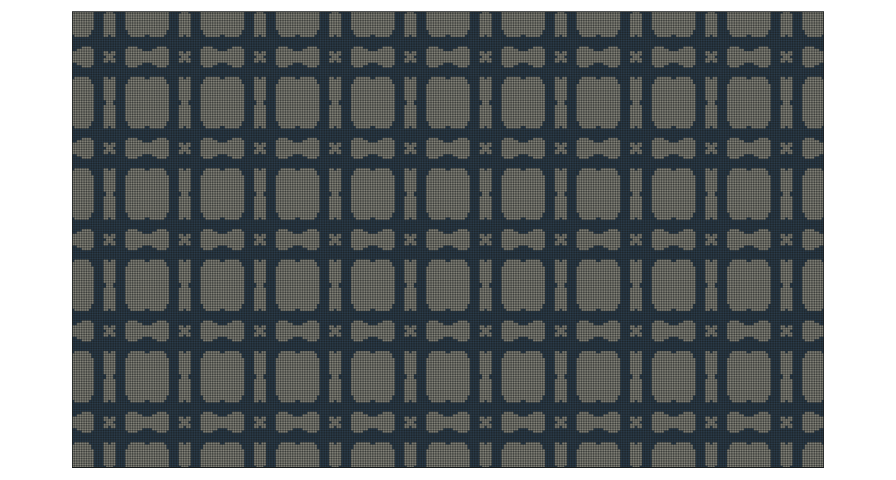
Write a Shadertoy shader that draws this pattern.

```glsl
// Knitted panel of barrels, bows, bars and small crosses, stitched in pale yarn on navy.

const vec2 PANEL_MIN = vec2(0.0803, 0.0250);  // panel corners as fractions of the canvas
const vec2 PANEL_MAX = vec2(0.9197, 0.9765);
const vec2 REPEATS   = vec2(10.0, 5.0);       // motifs across and down
const vec2 STITCHES  = vec2(31.0, 39.0);      // stitches in one repeat
const vec2 HEM       = vec2(0.0012, 0.0020);  // dark rim, as a fraction of the panel

const vec3 PAPER     = vec3(1.0);
const vec3 GAP       = vec3(0.09, 0.10, 0.10);
const vec3 PALE_YARN = vec3(0.57, 0.567, 0.525);
const vec3 NAVY_YARN = vec3(0.173, 0.25, 0.317);

const float YARN_COVER = 0.6;    // mean share of yarn over gap
const float YARN_RELIEF = 0.2;   // depth of the stitch relief on each axis
const int   SAMPLES = 4;         // antialiasing samples per axis
const float TAU = 6.2831853;

// All motifs take folded distances from their centre, in stitches.
bool barrel(vec2 p) {
    float bulge = 9.4 - 2.4 * pow(p.y / 11.0, 3.0);
    bool notch = p.x < 1.0 && p.y > 10.0;
    return p.x < bulge && p.y < 11.0 && !notch;
}

bool bow(vec2 p) {
    float knot = 1.9 + 0.55 * p.x;
    float tip = max(p.x - 6.0, 0.0);
    return p.x < 9.2 && p.y < min(knot, 4.6 - 0.25 * tip * tip);
}

bool bar(vec2 p) {
    bool endNotch = p.x < 0.5 && p.y > 10.0;
    bool sideNotch = p.x > 1.5 && p.y < 1.0;
    return p.x < 2.5 && p.y < 11.0 && !endNotch && !sideNotch;
}

bool cross5(vec2 p) {
    return max(p.x, p.y) < 2.5 && abs(p.x - p.y) < 1.5;
}

vec3 knit(vec2 panel) {
    // Mirror each repeat about the barrel centre, then snap to whole stitches
    vec2 cell = panel * REPEATS;
    vec2 thread = abs(cell - round(cell)) * STITCHES;
    vec2 near = floor(thread) + 0.5;
    vec2 far = abs(0.5 * STITCHES - near);

    bool pale = barrel(near) || bow(vec2(near.x, far.y))
             || bar(vec2(far.x, near.y)) || cross5(far);

    // Raised stitch centres with dark gaps between
    vec2 relief = -cos(TAU * thread);
    float cover = YARN_COVER + YARN_RELIEF * (relief.x + relief.y);
    return mix(GAP, pale ? PALE_YARN : NAVY_YARN, cover);
}

vec3 scene(vec2 uv) {
    vec2 panel = (uv - PANEL_MIN) / (PANEL_MAX - PANEL_MIN);
    vec2 inset = min(panel, 1.0 - panel);
    if (min(inset.x, inset.y) < 0.0) return PAPER;
    if (any(lessThan(inset, HEM))) return GAP;
    return knit(panel);
}

void mainImage(out vec4 fragColor, in vec2 fragCoord) {
    // Average a grid of samples over the pixel
    vec3 sum = vec3(0.0);
    for (int j = 0; j < SAMPLES; j++) {
        for (int i = 0; i < SAMPLES; i++) {
            vec2 offset = (vec2(i, j) + 0.5) / float(SAMPLES) - 0.5;
            sum += scene((fragCoord + offset) / iResolution.xy);
        }
    }
    fragColor = vec4(sum / float(SAMPLES * SAMPLES), 1.0);
}
```
